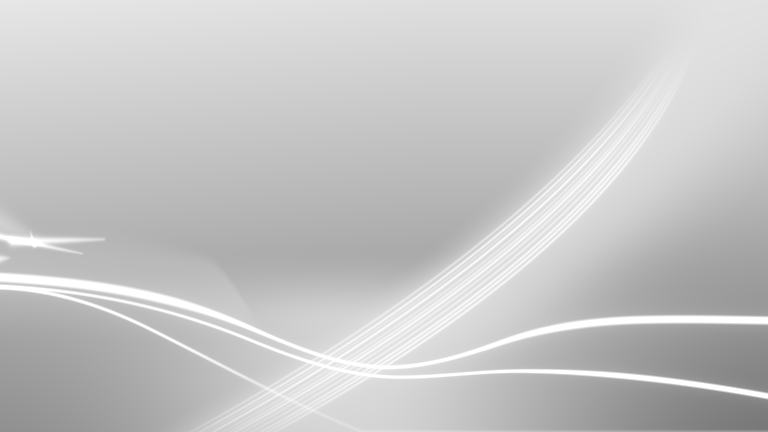
A WebGL 1 fragment shader for this background:

```glsl
precision highp float;
// Soft grey backdrop with a curved beam of fine strands and flowing white ribbons.
uniform vec2 u_resolution;

float hash(float n) {
  return fract(sin(n * 127.1) * 43758.5453);
}

// Cubic curve height between points a and b, with end slopes m.
float span(float x, vec2 a, vec2 b, vec2 m) {
  float h = b.x - a.x;
  float t = clamp((x - a.x) / h, 0.0, 1.0);
  float u = 1.0 - t;
  return mix(a.y, b.y, t * t * (3.0 - 2.0 * t)) + h * t * u * (m.x * u - m.y * t);
}

float upperRibbon(float x) {
  if (x < 0.579) return span(x, vec2(0.0, 0.358), vec2(0.579, 0.241), vec2(-0.06, -0.43));
  if (x < 0.91) return span(x, vec2(0.579, 0.241), vec2(0.91, 0.150), vec2(-0.43, 0.03));
  if (x < 1.157) return span(x, vec2(0.91, 0.150), vec2(1.157, 0.206), vec2(0.03, 0.35));
  if (x < 1.5) return span(x, vec2(1.157, 0.206), vec2(1.5, 0.260), vec2(0.35, 0.02));
  return span(x, vec2(1.5, 0.260), vec2(1.78, 0.258), vec2(0.02, -0.02));
}

float lowerRibbon(float x) {
  if (x < 0.579) return span(x, vec2(0.0, 0.338), vec2(0.579, 0.213), vec2(-0.05, -0.41));
  if (x < 0.926) return span(x, vec2(0.579, 0.213), vec2(0.926, 0.127), vec2(-0.41, 0.0));
  if (x < 1.204) return span(x, vec2(0.926, 0.127), vec2(1.204, 0.141), vec2(0.0));
  return span(x, vec2(1.204, 0.141), vec2(1.778, 0.083), vec2(0.0, -0.18));
}

float branchRibbon(float x) {
  if (x < 0.35) return span(x, vec2(0.0, 0.334), vec2(0.35, 0.237), vec2(-0.03, -0.5));
  return span(x, vec2(0.35, 0.237), vec2(0.84, 0.0), vec2(-0.5, -0.4));
}

// White core with a faint halo at distance d from the centre.
float ribbon(float d, float halfWidth) {
  d = abs(d);
  return 1.0 - smoothstep(halfWidth * 0.4, halfWidth + 0.003, d)
    + 0.22 * exp(-d / (halfWidth * 1.6));
}

// Light streak from a to b, thinning towards b.
float streak(vec2 p, vec2 a, vec2 b, float thickness) {
  vec2 ab = b - a;
  float t = clamp(dot(p - a, ab) / dot(ab, ab), 0.0, 1.0);
  float d = length(p - a - ab * t) / (thickness * (1.1 - 0.7 * t));
  return exp(-d * d) * (1.0 - 0.6 * t * t);
}

void main() {
  vec2 p = gl_FragCoord.xy / u_resolution * vec2(16.0 / 9.0, 1.0);
  float x = p.x;
  float y = p.y;

  // Vertical gradient, darker at the lower right.
  float tone = 0.515 + 0.36 * y + 0.03 * max(1.0 - x, 0.0);
  tone -= 0.06 * smoothstep(1.2, 1.8, x) * (1.0 - smoothstep(0.0, 0.7, y));

  // Pale mist under the beam.
  float mist = (1.0 - smoothstep(0.25, 0.43, y)) * exp(-pow(abs(x - 0.83) / 0.5, 2.0));
  tone = mix(tone, 0.83, mist);

  // Faint fold at the left.
  float fold = x < 0.48
    ? span(x, vec2(0.0, 0.44), vec2(0.48, 0.40), vec2(0.0, -0.25))
    : span(x, vec2(0.48, 0.40), vec2(0.61, 0.24), vec2(-0.35, -1.1));
  float foldSoft = mix(0.05, 0.012, smoothstep(0.25, 0.55, x));
  tone += 0.045 * (1.0 - smoothstep(fold - foldSoft, fold + foldSoft, y))
    * smoothstep(0.2, 0.34, y) * (1.0 - smoothstep(0.55, 0.63, x));

  // Beam glow: quick rise on the left, long falloff on the right.
  float beamX = 0.44 + 1.813 * y - 0.643 * y * y;
  float beamWidth = 0.2 - 0.17 * y * y;
  float across = x - beamX;
  float right = max(across - beamWidth, 0.0) / (0.16 + 0.15 * y);
  float glow = smoothstep(-0.11, 0.08, across) * exp(-right * right);
  tone = mix(tone, 0.86 + 0.03 * y, 0.82 * glow * smoothstep(-0.25, 0.25, y));

  // Fine strands along the beam.
  float slope = 1.813 - 1.286 * y;
  float strands = 0.0;
  for (int i = 0; i < 12; i++) {
    float n = float(i);
    float place = (n + 0.6 * hash(n + 3.0)) / 11.5;
    float d = (across - beamWidth * place) / sqrt(1.0 + slope * slope);
    float line = exp(-pow(abs(d) / 0.0026, 2.0)) + 0.18 * exp(-abs(d) / 0.01);
    strands += line * (0.25 + 0.6 * hash(n + 17.0));
  }
  strands *= smoothstep(-0.12, 0.2, y) * (1.0 - smoothstep(0.55, 0.93, y));
  tone = mix(tone, 1.0, min(strands, 0.9));

  // Flowing ribbons.
  float upperWidth = 0.004 + 0.008 * (1.0 - smoothstep(0.35, 0.68, x))
    + 0.006 * smoothstep(1.0, 1.35, x);
  float light = ribbon(y - upperRibbon(x), upperWidth);
  light += ribbon(y - lowerRibbon(x), 0.003 + 0.004 * smoothstep(1.1, 1.5, x))
    * mix(0.75, 1.0, smoothstep(0.3, 0.7, x));
  light += ribbon(y - branchRibbon(x), 0.0035) * (0.85 - 0.65 * smoothstep(0.35, 0.8, x));

  // Crossing flare at the left edge.
  light += streak(p, vec2(0.03, 0.441), vec2(0.24, 0.446), 0.010);
  light += streak(p, vec2(0.0, 0.452), vec2(0.19, 0.413), 0.007);
  light += 0.6 * streak(p, vec2(0.08, 0.43), vec2(0.07, 0.465), 0.004);
  light += 0.8 * streak(p, vec2(-0.01, 0.40), vec2(0.02, 0.403), 0.010);
  light += 0.35 * streak(p, vec2(-0.02, 0.49), vec2(0.08, 0.45), 0.03);
  tone = mix(tone, 1.0, clamp(light, 0.0, 1.0));

  gl_FragColor = vec4(vec3(tone), 1.0);
}
```
